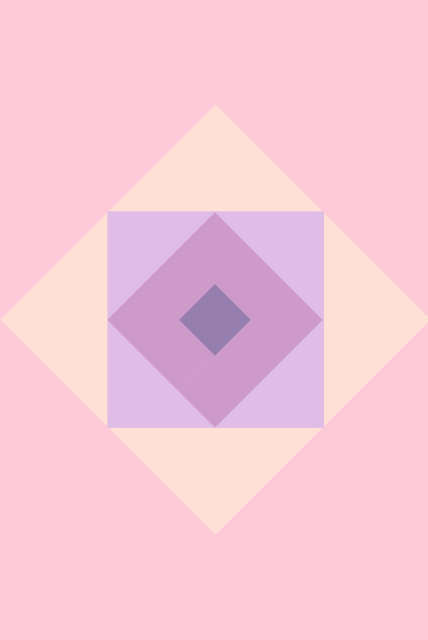
Reproduce this background procedurally as a Shadertoy shader.

```glsl
const vec3 PINK   = vec3(0.996, 0.790, 0.850);
const vec3 CREAM  = vec3(0.996, 0.880, 0.832);
const vec3 LILAC  = vec3(0.880, 0.740, 0.900);
const vec3 ORCHID = vec3(0.804, 0.602, 0.792);
const vec3 VIOLET = vec3(0.590, 0.494, 0.686);

// Lengths are fractions of the canvas width, centres are offsets from its middle
const vec2 OUTER_CENTER = vec2(0.0039, 0.0010);
const vec2 INNER_CENTER = vec2(0.0022, 0.0003);
const float OUTER_RADIUS = 0.5025;
const float SQUARE_HALF  = 0.2530;
const float INNER_RADIUS = 0.2515;
const float CORE_RADIUS  = 0.0836;
const float SEAM_WIDTH   = 0.0012;
const float SEAM_OPACITY = 0.22;

float diamondDistance(vec2 p, float radius) {
    return (abs(p.x) + abs(p.y) - radius) * 0.70710678;
}

float squareDistance(vec2 p, float halfSize) {
    vec2 d = abs(p) - halfSize;
    return length(max(d, 0.0)) + min(max(d.x, d.y), 0.0);
}

float segmentDistance(vec2 p, vec2 a, vec2 b) {
    vec2 ab = b - a;
    float t = clamp(dot(p - a, ab) / dot(ab, ab), 0.0, 1.0);
    return length(p - a - ab * t);
}

// Antialiased coverage of a signed distance
float fillMask(float dist, float pixel) {
    return clamp(0.5 - dist / pixel, 0.0, 1.0);
}

void mainImage(out vec4 fragColor, in vec2 fragCoord) {
    float pixel = 1.0 / iResolution.x;
    vec2 p = (fragCoord - 0.5 * iResolution.xy) * pixel;
    vec2 outer = p - OUTER_CENTER;
    vec2 inner = p - INNER_CENTER;

    // Nested shapes, from back to front
    vec3 color = PINK;
    color = mix(color, CREAM, fillMask(diamondDistance(outer, OUTER_RADIUS), pixel));
    color = mix(color, LILAC, fillMask(squareDistance(outer, SQUARE_HALF), pixel));
    color = mix(color, ORCHID, fillMask(diamondDistance(inner, INNER_RADIUS), pixel));

    // Faint mirrored seams below the core
    vec2 seamStart = vec2(0.0, -CORE_RADIUS);
    vec2 seamEnd = vec2(CORE_RADIUS, -2.0 * CORE_RADIUS);
    float seam = segmentDistance(vec2(abs(inner.x), inner.y), seamStart, seamEnd);
    float seamMask = fillMask(seam - 0.5 * SEAM_WIDTH, pixel);
    color = mix(color, LILAC, SEAM_OPACITY * seamMask);

    color = mix(color, VIOLET, fillMask(diamondDistance(inner, CORE_RADIUS), pixel));
    fragColor = vec4(color, 1.0);
}
```
